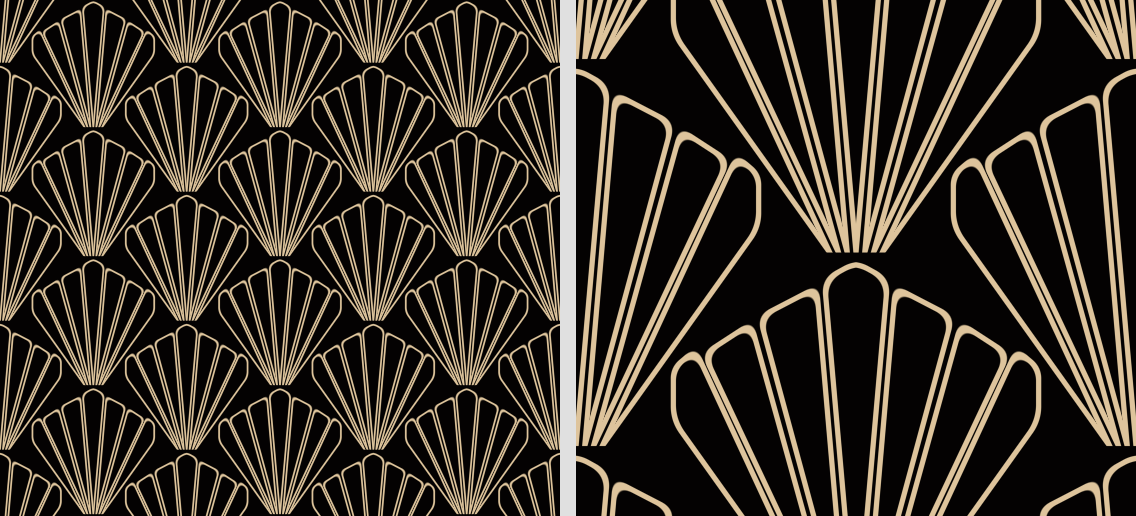
Left: the whole. Right: its middle third, enlarged.
A WebGL 1 fragment shader for this pattern:

```glsl
precision highp float;
// Art deco lattice of staggered seven-petal fans outlined in pale gold on black.
uniform vec2 u_resolution;

// Signed distance to the line from a to b, positive on its left.
float edge(vec2 p, vec2 a, vec2 b) {
  vec2 d = normalize(b - a);
  return dot(p - a, vec2(-d.y, d.x));
}

// Maximum with a rounded corner of size k.
float smoothMax(float a, float b, float k) {
  float h = max(k - abs(a - b), 0.0) / k;
  return max(a, b) + h * h * k * 0.25;
}

// Wedge tapering to a foot, with a slanted top and rounded shoulders.
float petal(vec2 p, float footX, vec2 topLeft, vec2 topRight) {
  vec2 foot = vec2(footX, 0.0);
  float sides = max(edge(p, foot, topLeft), edge(p, topRight, foot));
  return smoothMax(sides, edge(p, topLeft, topRight), 7.0);
}

// Distance to the outlines of one fan whose foot is at the origin.
float fanOutline(vec2 p) {
  p.x = abs(p.x);

  // Middle petal, with a softened peak.
  float middle = petal(p, 0.0, vec2(-14.5, 180.5), vec2(14.5, 164.5));
  middle = smoothMax(middle, p.y - 171.5, 2.0);

  // Side petals, the last one trimmed by an upright outer edge.
  float inner = petal(p, 4.0, vec2(18.0, 161.0), vec2(44.0, 147.5));
  float next = petal(p, 8.0, vec2(48.0, 144.5), vec2(69.5, 130.5));
  float outer = petal(p, 12.0, vec2(73.5, 132.5), vec2(94.0, 115.0));
  outer = smoothMax(outer, p.x - 83.5, 4.0);

  return min(min(abs(middle), abs(inner)), min(abs(next), abs(outer)));
}

void main() {
  // Three columns and four rows of cells, each 256 by 177 units.
  vec2 cell = vec2(256.0, 177.0);
  vec2 pos = gl_FragCoord.xy / u_resolution * cell * vec2(3.0, 4.0);
  float pixel = 768.0 / u_resolution.x;

  // Two fans per cell, the second shifted by half a cell both ways.
  float ink = 0.0;
  for (int i = 0; i < 2; i++) {
    vec2 p = mod(pos + 0.5 * cell * float(i), cell) - vec2(128.0, 2.5);
    float stroke = 1.0 - smoothstep(-0.7 * pixel, 0.7 * pixel, fanOutline(p) - 1.2);
    float aboveFoot = smoothstep(-0.7 * pixel, 0.7 * pixel, p.y);
    ink = max(ink, stroke * aboveFoot);
  }

  vec3 black = vec3(0.015, 0.008, 0.006);
  vec3 gold = vec3(0.87, 0.77, 0.61);
  gl_FragColor = vec4(mix(black, gold, ink), 1.0);
}
```
